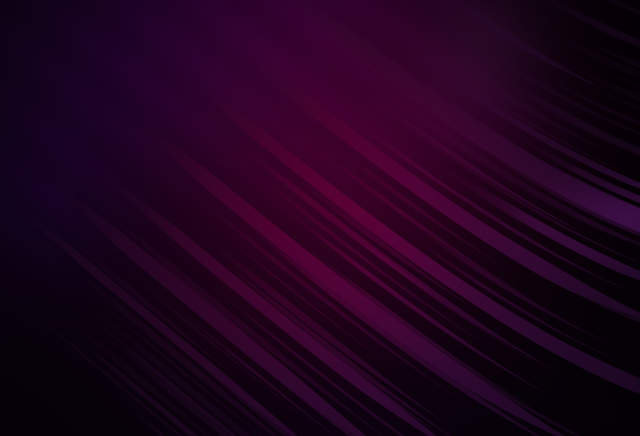
Write a Shadertoy shader that draws this background.

```glsl
// Curved magenta and violet light streaks sweeping across a dark, glowing backdrop.

const vec3 NIGHT        = vec3(0.036, 0.005, 0.052);
const vec3 MAGENTA_GLOW = vec3(0.180, 0.000, 0.085);
const vec3 PLUM_GLOW    = vec3(0.090, 0.000, 0.090);
const vec3 INDIGO_GLOW  = vec3(0.035, 0.003, 0.075);
const vec3 SMOKE_GLOW   = vec3(0.045, 0.028, 0.055);
const vec3 HOT_STREAK   = vec3(0.410, 0.000, 0.240);
const vec3 COOL_STREAK  = vec3(0.240, 0.065, 0.300);

const float SLOPE = 0.84;        // steepness of the flow on the left
const float BEND = 0.035;        // how strongly it levels out on the right
const int STRAND_COUNT = 64;
const float STRAND_LOW = 0.30;   // range of flow lines holding thin strands
const float STRAND_HIGH = 2.05;

// Broad bands: flow line, half width, start x, end x
const int BAND_COUNT = 11;
const vec4 BANDS[BAND_COUNT] = vec4[BAND_COUNT](
    vec4(1.830, 0.012, 0.92, 1.45),
    vec4(1.645, 0.008, 0.85, 1.75),
    vec4(1.565, 0.028, 0.62, 1.95),
    vec4(1.438, 0.013, 1.02, 1.75),
    vec4(1.347, 0.021, 0.50, 1.60),
    vec4(1.185, 0.019, 0.38, 1.80),
    vec4(1.125, 0.009, 0.68, 1.10),
    vec4(0.985, 0.023, 0.28, 1.40),
    vec4(0.800, 0.018, 0.22, 1.15),
    vec4(0.680, 0.022, 0.10, 1.00),
    vec4(0.560, 0.013, 0.00, 0.85));

float hash(float n) {
    return fract(sin(n * 127.1 + 3.7) * 4375.85);
}

float glow(vec2 p, vec2 center, vec2 size) {
    vec2 d = (p - center) / size;
    return exp(-dot(d, d));
}

// Constant along each curved path that the streaks follow
float flowLine(vec2 p) {
    return p.y + SLOPE * p.x - BEND * pow(p.x, 4.0);
}

// Coverage of one streak that fades in and tapers to a point
float streak(float flow, float x, vec4 shape, float blur) {
    float fadeIn = smoothstep(shape.z, shape.z + 0.22, x);
    float taper = 1.0 - smoothstep(shape.w - 0.38, shape.w, x);
    float width = shape.y * mix(0.35, 1.0, fadeIn) * taper;
    float edge = width - abs(flow - shape.x);
    return smoothstep(-blur, blur, edge) * fadeIn * smoothstep(0.0, 0.15, taper);
}

vec3 backdrop(vec2 p) {
    vec3 color = NIGHT * (1.0 - 0.55 * smoothstep(0.8, 1.45, p.x));
    color += MAGENTA_GLOW * glow(p, vec2(0.78, 0.66), vec2(0.43, 0.36));
    color += MAGENTA_GLOW * 0.22 * glow(p, vec2(0.66, 0.32), vec2(0.32, 0.26));
    color += PLUM_GLOW * glow(p, vec2(0.70, 1.04), vec2(0.40, 0.32));
    color += PLUM_GLOW * 0.55 * glow(p, vec2(1.08, 0.72), vec2(0.24, 0.14));
    color += INDIGO_GLOW * glow(p, vec2(0.28, 0.82), vec2(0.34, 0.28));
    color += INDIGO_GLOW * 0.8 * glow(p, vec2(0.10, 0.52), vec2(0.20, 0.20));
    color += SMOKE_GLOW * glow(p, vec2(1.12, 0.88), vec2(0.14, 0.15));
    return color;
}

vec3 streakLight(vec2 p) {
    float heat = glow(p, vec2(0.74, 0.55), vec2(0.44, 0.42));
    float power = 0.46 + 0.50 * glow(p, vec2(0.86, 0.42), vec2(0.46, 0.46));
    power += 0.55 * glow(p, vec2(1.46, 0.50), vec2(0.20, 0.09));
    return mix(COOL_STREAK, HOT_STREAK, heat) * power;
}

void mainImage(out vec4 fragColor, in vec2 fragCoord) {
    vec2 p = fragCoord / iResolution.y;
    float flow = flowLine(p);
    float blur = max(0.0024, 1.0 / iResolution.y);

    // Broad bands
    float light = 0.0;
    for (int i = 0; i < BAND_COUNT; i++) {
        light = max(light, 0.86 * streak(flow, p.x, BANDS[i], blur));
    }

    // Thin strands scattered between the bands
    for (int i = 0; i < STRAND_COUNT; i++) {
        float id = float(i);
        float place = (id + hash(id)) / float(STRAND_COUNT);
        float line = mix(STRAND_LOW, STRAND_HIGH, place);
        float start = (line - 0.4) * 0.75 - 0.06 + 0.36 * hash(id + 51.0);
        float end = start + 0.45 + 0.40 * hash(id + 83.0);
        float width = mix(0.003, 0.011, hash(id + 19.0));
        float strength = mix(0.30, 0.75, hash(id + 37.0));
        vec4 shape = vec4(line, width, start, end);
        light = max(light, strength * streak(flow, p.x, shape, blur));
    }

    // Soft sheen around the flow, then the crisp streaks
    vec3 color = backdrop(p);
    color *= 0.96 + 0.04 * sin(flow * 42.0);
    color = mix(color, max(color, streakLight(p)), light);

    // Dim the lower left and upper right corners
    color *= 1.0 - 0.35 * glow(p, vec2(0.0, 0.0), vec2(0.45, 0.40));
    color *= 1.0 - 0.35 * glow(p, vec2(1.47, 0.80), vec2(0.25, 0.22));
    fragColor = vec4(color, 1.0);
}
```
